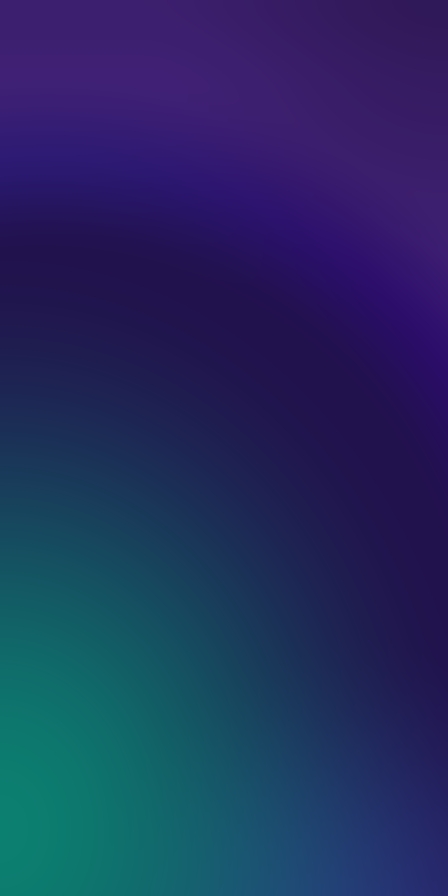
Give the GLSL for this background, as a WebGL 1 fragment shader.

```glsl
precision highp float;
// Soft night gradient: a violet arc above a dark band, with teal and blue glows below.

#define ARC_CENTER vec2(0.10, 0.50)
#define TEAL_CENTER vec2(0.00, 0.15)
#define TEAL_RADIUS 1.35
#define BLUE_CENTER vec2(0.85, -0.10)
#define BLUE_RADIUS 0.70
#define CORNER_SHADE 0.20

uniform vec2 u_resolution;

const vec3 NIGHT = vec3(0.130, 0.068, 0.300);
const vec3 INDIGO_LEFT = vec3(0.165, 0.100, 0.450);
const vec3 INDIGO_RIGHT = vec3(0.170, 0.045, 0.420);
const vec3 VIOLET = vec3(0.250, 0.128, 0.457);
const vec3 TEAL = vec3(0.045, 0.500, 0.440);
const vec3 BLUE_LIGHT = vec3(0.030, 0.090, 0.145);

// Smooth falloff: one at the center, zero at the radius.
float glow(vec2 offset, float radius) {
  return 1.0 - smoothstep(0.0, radius, length(offset));
}

void main() {
  // Canvas space: x from 0 to 1, y from 0 to 2.
  vec2 p = gl_FragCoord.xy / u_resolution * vec2(1.0, 2.0);

  // Violet arc, reached through an indigo rim.
  vec2 toArc = p - ARC_CENTER;
  toArc.y = max(toArc.y, 0.0);
  float arc = length(toArc);
  vec3 indigo = mix(INDIGO_LEFT, INDIGO_RIGHT, smoothstep(0.1, 1.0, p.x));
  vec3 color = mix(NIGHT, indigo, smoothstep(0.92, 1.17, arc));
  color = mix(color, VIOLET, smoothstep(1.08, 1.36, arc));

  // Teal glow at the lower left, blue light at the lower right.
  color = mix(color, TEAL, glow((p - TEAL_CENTER) * vec2(1.2, 1.0), TEAL_RADIUS));
  color += BLUE_LIGHT * glow(p - BLUE_CENTER, BLUE_RADIUS);

  // Shade along the top edge and in the upper right corner.
  color *= 1.0 - CORNER_SHADE * glow(p - vec2(1.0, 2.0), 0.7);
  color *= 1.0 - 0.06 * smoothstep(1.8, 2.0, p.y);

  gl_FragColor = vec4(color, 1.0);
}
```
